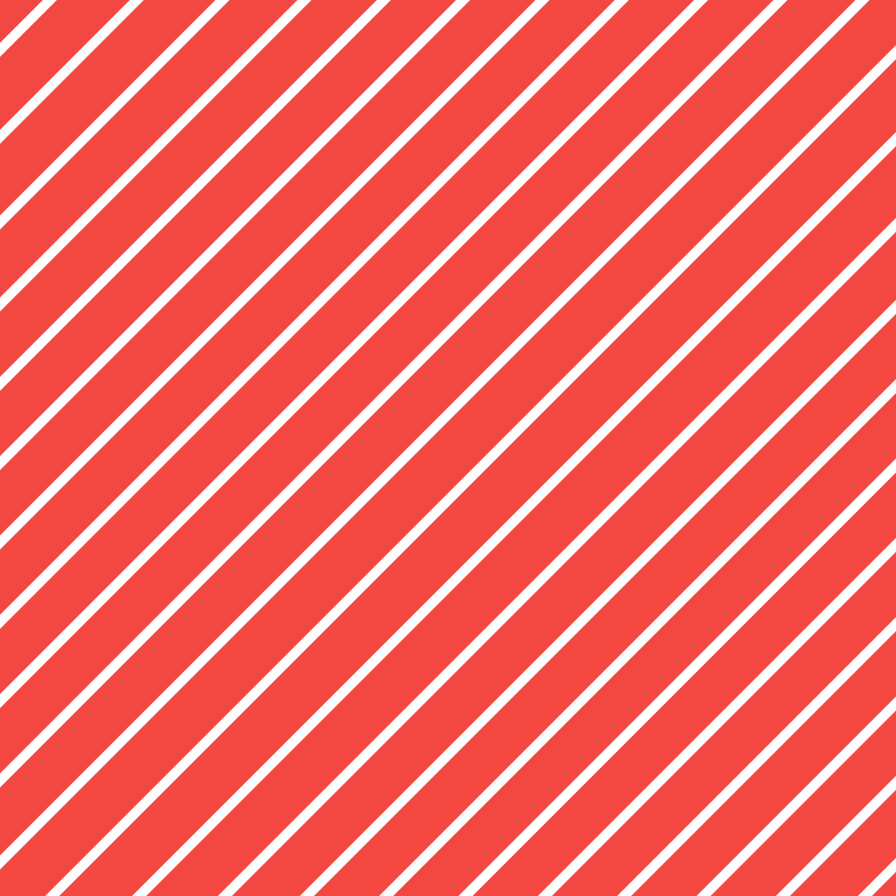
A Shadertoy shader for this pattern:

```glsl
// Thin white diagonal stripes on a flat coral red ground.
// Stripes lie at 45 degrees, eleven per canvas side; their even pitch
// widens smoothly once per cycle, around the corners of the canvas.

#define GROUND vec3(0.953, 0.282, 0.255)
#define STRIPE vec3(0.995)
#define CYCLE 11.0          // stripes per cycle
#define PITCH 0.08854       // regular spacing, measured along an edge
#define EXTRA 0.02865       // total widening added in each cycle
#define WIDEN_FROM 6.0      // stripe index at which the widening starts
#define FIRST 0.33984       // position of stripe zero from the upper left
#define HALF_WIDTH 0.00785  // half the stripe width, along an edge

// Position of a stripe on the diagonal axis
float stripeCentre(float index) {
    float cycle = floor(index / CYCLE);
    float local = index - cycle * CYCLE;
    float widening = cycle + smoothstep(WIDEN_FROM, CYCLE, local);
    return FIRST + PITCH * index + EXTRA * widening;
}

// Distance along the diagonal axis to the nearest stripe centre
float stripeDistance(float s) {
    float nearest = 1.0;
    for (int i = -5; i <= 20; i++) {
        nearest = min(nearest, abs(s - stripeCentre(float(i))));
    }
    return nearest;
}

void mainImage(out vec4 fragColor, in vec2 fragCoord) {
    // Axis running from the upper left to the lower right corner
    vec2 p = fragCoord / iResolution.xy;
    float s = p.x + 1.0 - p.y;

    // Smooth edge about one pixel wide across the stripe
    float blur = 1.0 / min(iResolution.x, iResolution.y);
    float edge = stripeDistance(s) - HALF_WIDTH;
    float cover = 1.0 - smoothstep(-blur, blur, edge);

    fragColor = vec4(mix(GROUND, STRIPE, cover), 1.0);
}
```
